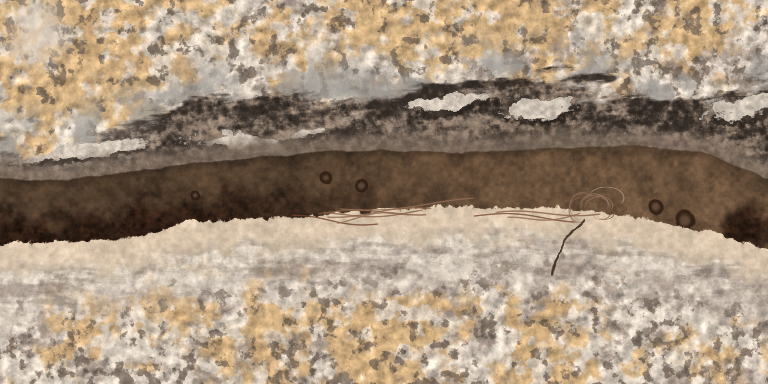
A Shadertoy shader for this texture:

```glsl
// Weathered lichen-covered rock split by a shadowed crevice with dry roots.
#define PALE vec3(.87, .82, .76)
#define OCHRE vec3(.82, .67, .47)
#define GREY vec3(.66, .6, .55)
#define SAND vec3(.85, .77, .67)
#define SOIL vec3(.37, .285, .21)
#define DARK vec3(.17, .105, .07)
#define STAIN vec3(.27, .225, .195)
#define LIP vec3(.48, .415, .36)
#define ROOT vec3(.42, .24, .15)

// Edge heights at equal steps
const float ROOF[13] = float[](.534, .529, .552, .573, .591, .607, .609, .602, .609, .617, .62, .602, .536);
const float SILL[13] = float[](.365, .37, .378, .424, .432, .44, .453, .464, .458, .456, .432, .401, .349);
const float BROW[13] = float[](.604, .62, .656, .734, .75, .755, .73, .78, .8, .8, .745, .734, .78);
// Ledges: centre, half size. Pebbles: centre, radius
const vec4 LEDGE[6] = vec4[](vec4(.62, .632, .13, .021), vec4(.79, .654, .06, .016), vec4(1.2, .737, .11, .016),
  vec4(1.42, .719, .09, .023), vec4(.21, .608, .17, .018), vec4(1.94, .718, .1, .028));
const vec3 PEBBLE[5] = vec3[](vec3(.849, .537, .018), vec3(.94, .516, .016), vec3(.508, .492, .013),
  vec3(1.706, .461, .018), vec3(1.784, .427, .023));

float hash(vec2 p) {
  vec3 q = fract(p.xyx * .1031);
  q += dot(q, q.yzx + 33.33);
  return fract((q.x + q.y) * q.z);
}
float noise(vec2 p) {
  vec2 i = floor(p), f = fract(p);
  f *= f * (3. - 2. * f);
  return mix(mix(hash(i), hash(i + vec2(1, 0)), f.x), mix(hash(i + vec2(0, 1)), hash(i + 1.), f.x), f.y);
}
float fbm(vec2 p) {
  float sum = 0., amp = .48;
  for (int i = 0; i < 5; i++) {
    sum += amp * noise(p);
    p = mat2(1.6, 1.2, -1.2, 1.6) * p + 17.3;
    amp *= .54;
  }
  return sum;
}
float curve(float x, float k[13]) {
  float s = clamp(x * 6., 0., 11.99);
  int i = int(s);
  return mix(k[i], k[i + 1], fract(s));
}
float segment(vec2 p, vec2 a, vec2 b) {
  vec2 d = b - a;
  return length(p - a - d * clamp(dot(p - a, d) / dot(d, d), 0., 1.));
}
float fade(float a, float b, float x) { return 1. - smoothstep(a, b, x); }
float stroke(float d, float width) {
  float px = .6 / iResolution.y;
  return fade(width - px, width + px, d);
}

// Ochre crust, pale flakes, dark pits, raking light
vec3 lichen(vec2 p, float warmth) {
  float fine = fbm(p * 65.);
  vec3 col = mix(GREY, PALE, smoothstep(.34, .56, fbm(p * 17.) * .7 + fine * .3));
  col = mix(col, OCHRE, .85 * smoothstep(.43, .56, fbm(p * 5. + 3.) * .55 + fbm(p * 24.) * .45 + warmth));
  col = mix(col, PALE, .85 * smoothstep(.55, .63, fbm(p * 22. + 41.)));
  col = mix(col, LIP * .87, .75 * smoothstep(.57, .7, fbm(p * 38. + 71.)));
  float relief = fbm(p * 45. + vec2(-.3, .3)) - fbm(p * 45. + vec2(.3, -.3));
  return col * (.82 + .34 * fine + .45 * relief);
}

void mainImage(out vec4 fragColor, in vec2 fragCoord) {
  vec2 p = fragCoord / iResolution.y;
  float px = 1. / iResolution.y, rough = fbm(p * 22.) - .5, grain = fbm(p * 75.) - .5;
  float streak = fbm(vec2(p.x * 9., (p.y - .08 * p.x) * 34.));
  float rise = p.y - curve(p.x, ROOF) - rough * .014;
  float depth = curve(p.x, SILL) + (rough + grain) * .018 - p.y;
  float above = p.y - curve(p.x, BROW);

  // Upper block, cooler near its overhang
  vec3 upper = lichen(p, mix(-.08, .045, smoothstep(0., .15, above)));
  upper = mix(upper, PALE, .65 * fade(.03, .12, length(p - vec2(.09, .91)) + rough * .12));
  float cool = fade(.02, .15, above) * smoothstep(.46, .6, fbm(p * 13. + 29.));
  upper = mix(upper, vec3(.61, .6, .58), cool * .75);

  // Stained overhang, bright ledges, smooth lip
  vec3 stain = mix(STAIN * .7, LIP * 1.1, smoothstep(.36, .66, streak * .65 + grain * .35 + .175));
  stain = mix(stain, GREY, .5 * fade(.2, .5, p.x)) * (1. + grain * .9);
  upper = mix(upper, stain, .94 * fade(-.025, .018, above + (streak - .5) * .17 + rough * .05));
  for (int i = 0; i < 6; i++) {
    vec4 l = LEDGE[i];
    vec2 q = p - l.xy;
    q.y -= q.x * (i == 0 ? -.08 : .14) + rough * .035;
    float shape = length(q / l.zw) + (streak - .5) * 1.5 + grain * .9;
    float under = length((q + vec2(0, .016)) / l.zw) + grain;
    upper = mix(upper, STAIN * .55, .75 * fade(.8, 1.15, under));
    upper = mix(upper, PALE * (.94 + grain * .5), fade(.85, 1.08, shape));
  }
  upper = mix(upper, LIP * (1. + grain * .5), .9 * fade(.018, .065, rise + rough * .06));

  // Lower block: sand, grey shelf, lichen
  vec3 lower = lichen(p + 7., mix(-.13, .025, smoothstep(.13, .32, depth)));
  float layers = fbm(vec2(p.x * 8., p.y * 42. + p.x));
  vec3 shelf = mix(GREY, PALE, smoothstep(.32, .58, layers)) * (.98 + grain * .6);
  lower = mix(lower, shelf, .75 * fade(.11, .25, depth + rough * .13));
  lower = mix(lower, SAND * (1. + (grain + rough) * .26), fade(.05, .1, depth + rough * .09));

  // Crevice soil, darkest at lower left and far right
  float height = depth / min(depth + rise, -.01);
  vec3 soil = SOIL * mix(.86, 1.12, smoothstep(.5, 1.6, p.x)) * (1. + (rough + grain) * .5);
  float gloom = fade(.15, .62, height + rough * .8) * fade(.35, 1.25, p.x);
  gloom = max(gloom, fade(.03, .09, length(p - vec2(1.94, .4)) + rough * .05));
  soil = mix(soil, DARK * (1. + grain * 1.6), gloom * .95) * (.78 + .22 * fade(.82, 1., height));
  for (int i = 0; i < 5; i++) {
    float d = length(p - PEBBLE[i].xy) / PEBBLE[i].z + rough * .7;
    soil = mix(soil, mix(SOIL, DARK, smoothstep(.2, .8, d)), .85 * fade(.9, 1.15, d));
  }
  vec3 col = mix(lower, soil, fade(-px, px, depth));
  col = mix(col, upper, smoothstep(-px, px, rise));

  // Fractures
  vec2 c = p + vec2(rough, grain) * .014, fork = vec2(1.47, .375);
  float crack = min(segment(c, vec2(1.52, .425), fork), segment(c, fork, vec2(1.435, .285)));
  col = mix(col, DARK, .8 * stroke(crack, .0028));

  // Trailing roots and looping tangle
  for (int i = 0; i < 9; i++) {
    float k = float(i), r = hash(vec2(k, 4)), s = hash(vec2(k, 9));
    float t = (p.x - (i < 6 ? .74 : 1.2) - r * .16) / (.16 + s * .2);
    float y = .42 + s * .035 + (r - .4) * .045 * t + .008 * sin(t * 5. + k);
    float on = smoothstep(0., .03, t) * fade(.97, 1., t);
    col = mix(col, mix(ROOT, SAND, r * .4), on * .8 * stroke(abs(p.y - y), .0018));
    vec2 q = (p - vec2(1.5 + r * .09, .435 + s * .05)) * vec2(1, .75 + r);
    float arc = smoothstep(-.01, .01, q.x * (r - .5) + q.y * (s - .3));
    col = mix(col, mix(ROOT, SAND, s * .7), arc * .7 * stroke(abs(length(q) - .018 - .028 * s), .0016));
  }
  fragColor = vec4(clamp(col, 0., 1.), 1);
}
```
